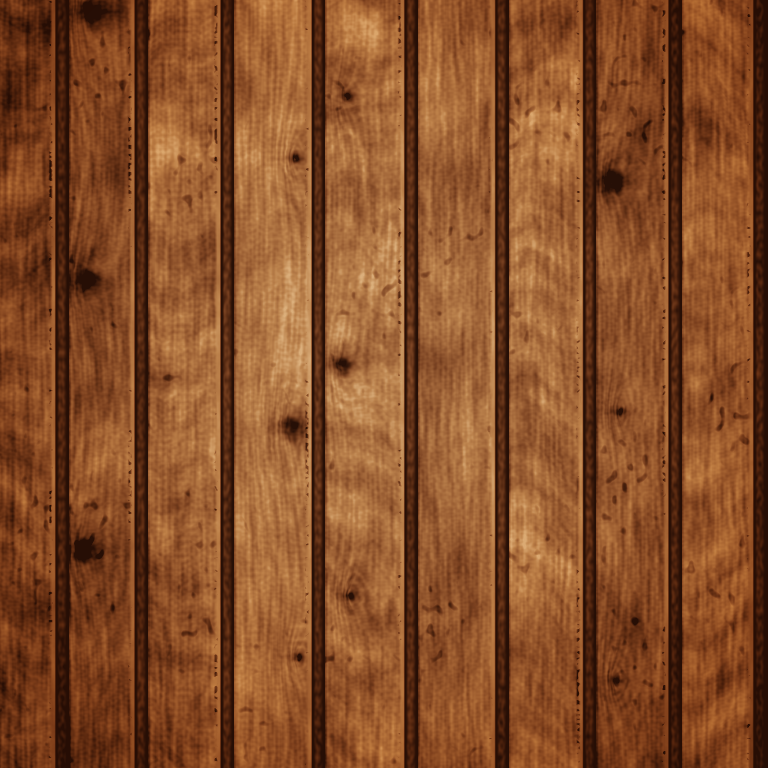
Write a Shadertoy shader that draws this texture.

```glsl
// Nine weathered vertical wooden boards with dark grooves, pale edges and knots

vec2 hashGradient(vec2 cell) {
    float a = fract(sin(dot(cell, vec2(127.1, 311.7))) * 43758.5) * 6.2832;
    return vec2(cos(a), sin(a));
}

float gradientNoise(vec2 p) {
    vec2 c = floor(p), f = p - c, e = vec2(0, 1);
    vec2 u = f * f * f * (f * (f * 6.0 - 15.0) + 10.0);
    return mix(mix(dot(hashGradient(c), f),
                   dot(hashGradient(c + e.yx), f - e.yx), u.x),
               mix(dot(hashGradient(c + e), f - e),
                   dot(hashGradient(c + 1.0), f - 1.0), u.x), u.y);
}

float fbm(vec2 p) {
    float sum = 0.0, amp = 1.0;
    for (int k = 0; k < 4; k++) {
        sum += amp * gradientNoise(p);
        p = p * 2.03 + 17.3;
        amp *= 0.55;
    }
    return sum;
}

// Right edge of a board; the widths drift slightly across the wall
float boardEdge(float i) {
    return 0.072 + 0.1136 * i - 0.018 * sin(0.785 * i) * exp(-0.2 * i);
}

// Brown ramp, from soot at 0 to pale worn wood at 5
vec3 woodColor(float t) {
    vec3 c = mix(vec3(0.15, 0.06, 0.025), vec3(0.33, 0.16, 0.07), clamp(t, 0.0, 1.0));
    c = mix(c, vec3(0.49, 0.27, 0.14), clamp(t - 1.0, 0.0, 1.0));
    c = mix(c, vec3(0.62, 0.39, 0.22), clamp(t - 2.0, 0.0, 1.0));
    c = mix(c, vec3(0.74, 0.52, 0.31), clamp(t - 3.0, 0.0, 1.0));
    return mix(c, vec3(0.86, 0.69, 0.49), clamp(t - 4.0, 0.0, 1.0));
}

void mainImage(out vec4 fragColor, in vec2 fragCoord) {
    vec2 p = fragCoord / iResolution.xy;
    float px = 1.0 / iResolution.x;
    float grooveWidth = 0.0175;

    // Find the board
    float i = 0.0;
    for (int k = 0; k < 8; k++)
        i += step(boardEdge(float(k)) + grooveWidth, p.x);
    float right = boardEdge(i);
    float left = i < 0.5 ? -0.03 : boardEdge(i - 1.0) + grooveWidth;
    vec2 q = p + vec2(i * 3.7, i * 5.3);

    // Knots bend the grain, darken their core and smear sideways
    float bend = 0.0, knotShade = 0.0;
    bool knotty = abs(mod(i, 3.0) - 1.0) < 0.5 || i == 3.0;
    for (int k = 0; k < 3 && knotty; k++) {
        float fk = float(k);
        float size = (i == 1.0 || k == 0) ? 0.011 : 0.005;
        vec2 center = vec2(mix(left, right, 0.23 + 0.255 * mod(i - 1.0, 3.0) + 0.05 * fk),
                           fract(0.284 + 0.35 * fk + 0.08 * (i - 1.0)));
        vec2 d = (p - center) / size;
        d += 0.5 * vec2(gradientNoise(p * 90.0), gradientNoise(p * 90.0 + 31.0));
        float r = length(d * vec2(1.0, 0.85));
        bend += 0.55 * exp(-0.3 * length(d * vec2(1.0, 0.5)));
        knotShade += 2.6 * exp(-r * r) + 0.8 * exp(-0.35 * r)
                   + 0.9 * exp(-d.x * d.x * 0.06 - d.y * d.y * 0.9)
                   - 1.3 * exp(-6.0 * dot(d + 0.2, d + 0.2));
    }

    // Board tone, light falloff towards the borders
    float[9] tone = float[9](-0.55, -0.25, 0.1, 0.5, 0.3, 0.0, 0.3, -0.35, 0.3);
    vec2 away = p - vec2(0.5, 0.54);
    float falloff = dot(away * away, vec2(3.4, 3.0));
    float t = 3.3 + tone[int(i)] - falloff;

    // Stains, cross ripples, growth figure and fine fibres
    float curl = mod(i, 2.0) < 0.5 ? 1.1 : 0.4;
    float figure = gradientNoise(q * vec2(11.0, 2.1)) + 0.12 * fbm(q * vec2(18.0, 7.0)) + bend;
    t += 1.1 * fbm(q * vec2(9.0, 6.0));
    t += curl * fbm(q * vec2(9.0, 26.0) + vec2(0.0, 2.0 * figure));
    t += 0.22 * sin(48.0 * figure + 14.0 * q.x);
    t += 1.0 * gradientNoise(q * vec2(210.0, 16.0) + vec2(9.0 * bend, 0.0));
    t += 0.7 * gradientNoise(q * vec2(95.0, 5.0) + vec2(14.0 * bend, 0.0));
    t += 0.55 * gradientNoise(q * vec2(170.0, 230.0));

    // Small soot flecks, denser inside stained zones
    float fleck = gradientNoise(q * vec2(75.0, 60.0)) + 0.6 * gradientNoise(q * vec2(8.0, 7.0) + 40.0);
    t -= 1.4 * smoothstep(0.42, 0.68, fleck) + knotShade;

    // Pale worn bevel with ragged dark nicks along its inner side
    float inset = right - p.x;
    float wear = fbm(vec2(p.x * 40.0, p.y * 12.0) + i * 7.0);
    float bevel = smoothstep(0.0065 + px, 0.0045 - px, inset + 0.001 * wear);
    t = mix(t, 4.6 - 1.8 * falloff + 0.9 * wear, 0.85 * bevel);
    float nick = gradientNoise(vec2(p.x * 130.0, p.y * 170.0 + i * 13.0))
               + 0.7 * gradientNoise(vec2(i * 9.7, p.y * 6.0));
    t -= 2.4 * smoothstep(0.2, 0.45, nick) * smoothstep(0.0035, 0.0, abs(inset - 0.006));

    // Shaded left side of the board
    t -= 1.2 * smoothstep(0.004, 0.0, p.x - left);

    // Groove: brown floor between two dark shadows
    float g = -inset / grooveWidth;
    float floorLight = smoothstep(0.08, 0.34, g) * smoothstep(0.95, 0.55, g);
    float grooveTone = -0.1 + floorLight * (1.5 - 0.8 * falloff
                     + 1.1 * gradientNoise(p * vec2(190.0, 110.0))
                     + 0.6 * gradientNoise(vec2(i * 5.1, p.y * 5.0)));
    t = mix(t, grooveTone, smoothstep(-px, px, -inset));

    // Redder wood towards the borders
    vec3 color = woodColor(t) * mix(vec3(1.0), vec3(1.0, 0.88, 0.7), clamp(falloff * 0.9, 0.0, 1.0));
    fragColor = vec4(color, 1.0);
}
```
